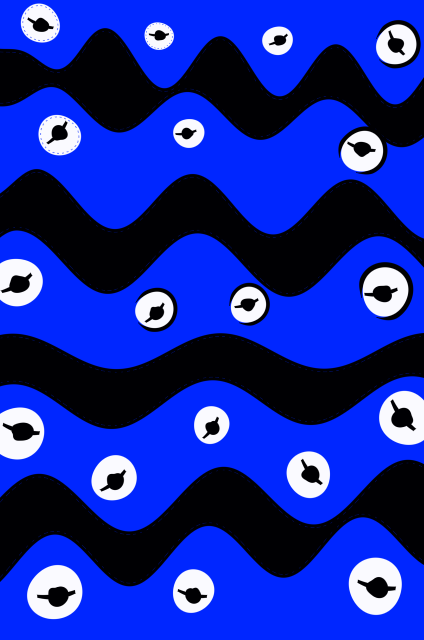
Write a Shadertoy shader that draws this pattern.

```glsl
const float TAU = 6.28319;
const vec3 BLUE = vec3(0.0, 0.15, 1.0);
const vec3 INK = vec3(0.0, 0.0, 0.01);
const vec3 WHITE = vec3(0.98, 0.98, 1.0);

// Band edges: base height, amplitude, period, crest position
const vec4 WAVES[8] = vec4[8](
    vec4(15.0, 6.6, 27.2, 25.0), vec4(27.2, 5.2, 33.3, 11.2),
    vec4(48.0, 6.8, 37.3, 8.3),  vec4(62.4, 7.3, 42.7, 4.0),
    vec4(82.8, 4.2, 49.0, 3.0),  vec4(95.2, 5.5, 47.0, 3.0),
    vec4(117.4, 7.2, 43.5, 9.0), vec4(130.6, 6.6, 36.3, 12.7));

// Eye rows: first position, spacing, count
const vec3 ROWS[5] = vec3[5](vec3(9.5, 28.0, 4.0), vec3(14.0, 34.0, 3.0),
    vec3(4.0, 29.0, 4.0), vec3(4.0, 23.0, 5.0), vec3(13.0, 36.0, 3.0));

float hash(float n) { return fract(sin(n * 12.99 + 4.1) * 4375.5); }

float edgeHeight(int i, float x) {
    vec4 w = WAVES[i];
    float calm = smoothstep(0.0, 22.0, x + 6.0 * float(i));
    float tilt = (x - 50.0) * (0.07 - 0.018 * float(i));
    return w.x + tilt - w.y * calm * cos(TAU * (x - w.w) / w.z);
}

// Signed distance below an edge, corrected for its slope
float edgeDistance(int i, vec2 p) {
    float y = edgeHeight(i, p.x);
    float slope = (edgeHeight(i, p.x + 0.1) - y) * 10.0;
    return (p.y - y) / sqrt(1.0 + slope * slope);
}

float cover(float d, float pixel) { return 1.0 - smoothstep(-0.7 * pixel, 0.7 * pixel, d); }

// Eye in units of its own radius
vec3 drawEye(vec3 col, vec2 q, int row, int k, float pixel) {
    float seed = float(row * 7 + k);
    float a = atan(q.y, q.x);
    float wobble = 1.0 + 0.04 * sin(2.0 * a + seed) + 0.02 * sin(3.0 * a + seed * 2.0);
    float r = length(q) / wobble;

    // Brush arc, tapering towards its open side
    if (row < 3 && row + k > 2) {
        float thick = 0.13 * smoothstep(-1.0, -0.3, cos(a - 1.6 * hash(seed + 3.0) + 1.0));
        col = mix(col, INK, cover(abs(r - 1.08) - thick, pixel) * step(0.01, thick));
    }
    col = mix(col, WHITE, cover(r - 1.0, pixel));

    // Dotted rim
    if (row + k < 2) {
        float dots = smoothstep(-0.2, 0.6, sin(a * 24.0));
        col = mix(col, BLUE, 0.6 * dots * cover(abs(r - 0.9) - 0.02, pixel));
    }

    // Pupil crossed by a tapering, bent stroke
    float look = TAU * hash(seed + 0.5);
    q -= 0.24 * hash(seed + 9.0) * vec2(cos(look), sin(look));
    float turn = 2.4 * hash(seed + 5.0) - 1.2;
    vec2 s = mat2(cos(turn), -sin(turn), sin(turn), cos(turn)) * q;
    float stroke = max(abs(s.y + 0.2 * s.x * s.x) - 0.11 + 0.07 * abs(s.x), abs(s.x + 0.06) - 0.7);
    float pupil = length(q * vec2(0.95, 1.05)) - 0.38 - 0.03 * sin(3.0 * a + seed);
    return mix(col, INK, cover(min(pupil, stroke), pixel));
}

void mainImage(out vec4 fragColor, in vec2 fragCoord) {
    // Canvas is 100 units wide, measured down from the top
    float pixel = 100.0 / iResolution.x;
    float height = iResolution.y * pixel;
    vec2 p = vec2(fragCoord.x * pixel, height - fragCoord.y * pixel);
    vec3 col = BLUE;

    // Black bands with a broken hairline inside each edge
    for (int i = 0; i < 8; i += 2) {
        float upper = edgeDistance(i, p);
        float lower = -edgeDistance(i + 1, p);
        float inside = min(upper, lower);
        col = mix(col, INK, cover(-inside, pixel));
        float dash = smoothstep(-0.3, 0.5, sin(p.x * 4.2) + 0.6 * sin(p.x * 0.7 + float(i)));
        col = mix(col, BLUE, 0.4 * dash * cover(abs(inside - 0.75) - 0.05, pixel));
    }

    // Eyes ride midway between neighbouring bands
    for (int row = 0; row < 5; row++) {
        vec3 rowPlan = ROWS[row];
        for (int k = 0; k < int(rowPlan.z); k++) {
            float x = rowPlan.x + rowPlan.y * float(k) - 4.0 * sin(2.1 * float(row * k));
            float top = row == 0 ? -3.5 : edgeHeight(max(2 * row - 1, 0), x);
            float bottom = row == 4 ? height + 2.5 : edgeHeight(min(2 * row, 7), x);
            float radius = 2.8 + 0.5 * float(row) + 0.044 * abs(x - 50.0);
            vec2 q = (p - vec2(x, 0.5 * (top + bottom))) / radius;
            if (dot(q, q) < 2.0) col = drawEye(col, q, row, k, pixel / radius);
        }
    }
    fragColor = vec4(col, 1.0);
}
```
